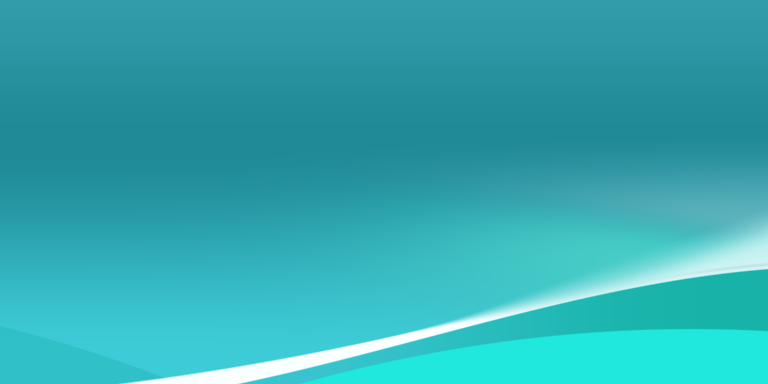
Give the GLSL for this background, as a WebGL 1 fragment shader.

```glsl
precision highp float;
// Teal backdrop: a hazy vertical gradient with a soft diagonal glow, crossed by
// a rising white ribbon that blurs to the right, above two smooth hills.
// Every boundary is a polynomial height in canvas units (0..1 on both axes).

uniform vec2 u_resolution;

// Palette
const vec3 SKY     = vec3(0.20, 0.615, 0.67);
const vec3 DEEP    = vec3(0.125, 0.54, 0.59);
const vec3 AQUA    = vec3(0.24, 0.80, 0.845);
const vec3 HAZE    = vec3(0.39, 0.71, 0.75);
const vec3 GLOW    = vec3(0.29, 0.82, 0.79);
const vec3 SHADE   = vec3(0.17, 0.74, 0.765);
const vec3 WHITE   = vec3(0.98, 1.0, 1.0);
const vec3 PALE    = vec3(0.67, 0.92, 0.92);
const vec3 SLOPE_L = vec3(0.22, 0.77, 0.81);
const vec3 SLOPE_R = vec3(0.09, 0.70, 0.66);
const vec3 HILL    = vec3(0.13, 0.91, 0.865);

// Layout
const float DARK_LEVEL  = 0.63;
const vec2  GLOW_CENTER = vec2(0.82, 0.33);
const vec2  GLOW_SIZE   = vec2(0.30, 0.17);
const float RAY_BLUR    = 0.065;
const float CRISP_EDGE  = 0.003;
const float SOFT_EDGE   = 0.055;

// Coverage of the area under a height, blurred by the given half width
float under(float y, float height, float blur) {
  return 1.0 - smoothstep(height - blur, height + blur, y);
}

float ribbonTop(float x)    { return (0.28 * x + 0.1625) * x - 0.0322; }
float ribbonBottom(float x) { return ((-0.618 * x + 1.0218) * x - 0.0362) * x - 0.0686; }
float hillTop(float x)      { return 0.143 - 0.55 * (x - 0.9) * (x - 0.9); }
float shadeTop(float x)     { return 0.151 - (0.5 + 0.6 * x) * x; }
float rayHeight(float x)    { return 0.58 - 0.335 * (x - 0.36); }

// Vertical gradient, haze above the diagonal and glow below it
vec3 backdrop(vec2 p) {
  vec3 color = mix(DEEP, SKY, smoothstep(DARK_LEVEL, 1.04, p.y));
  color = mix(color, AQUA, 1.0 - smoothstep(0.05, DARK_LEVEL, p.y));
  float below = under(p.y, rayHeight(p.x), RAY_BLUR);
  float haze = smoothstep(0.3, 1.0, p.x) * (1.0 - smoothstep(0.38, 0.66, p.y));
  color = mix(color, HAZE, haze * (1.0 - below));
  vec2 q = (p - GLOW_CENTER) / GLOW_SIZE;
  return mix(color, GLOW, 0.85 * below * exp(-dot(q, q)));
}

// White at the left, pale and translucent toward the upper right
vec3 ribbonColor(vec2 p, float low, float high) {
  float rise = clamp((p.y - low) / max(high - low, 0.01), 0.0, 1.0);
  float fade = smoothstep(0.55, 0.85, p.x);
  vec3 color = mix(WHITE, PALE, fade * mix(0.45, 1.0, rise));
  float crease = (p.y - low - 0.012) / 0.004;
  return color - 0.07 * smoothstep(0.8, 1.0, p.x) * exp(-crease * crease);
}

void main() {
  vec2 p = gl_FragCoord.xy / u_resolution;
  float aa = 1.0 / u_resolution.y;
  vec3 color = backdrop(p);

  // Faint fold in the lower left corner
  color = mix(color, SHADE, 0.75 * under(p.y, shadeTop(p.x), aa));

  // Ribbon, with an upper edge that softens as it widens
  float low = ribbonBottom(p.x);
  float high = ribbonTop(p.x);
  float blur = mix(CRISP_EDGE, SOFT_EDGE, smoothstep(0.52, 0.85, p.x));
  color = mix(color, ribbonColor(p, low, high), under(p.y, high, max(blur, aa)));

  // Slope under the ribbon and the bright hill in front
  vec3 slope = mix(SLOPE_L, SLOPE_R, smoothstep(0.35, 0.95, p.x));
  color = mix(color, slope, under(p.y, low, aa));
  color = mix(color, HILL, under(p.y, hillTop(p.x), aa));

  gl_FragColor = vec4(color, 1.0);
}
```
